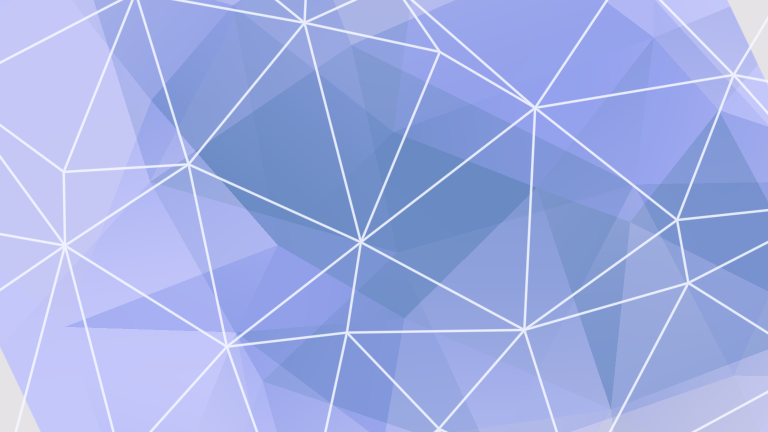
A WebGL 2 fragment shader for this background:

```glsl
#version 300 es
precision highp float;

uniform vec2 u_resolution;
out vec4 fragColor;

const vec3 DEEP = vec3(0.41, 0.54, 0.76);
const vec3 STEEL = vec3(0.59, 0.66, 0.85);
const vec3 PERIWINKLE = vec3(0.58, 0.63, 0.93);
const vec3 LILAC = vec3(0.79, 0.79, 0.89);
const vec3 LAVENDER = vec3(0.77, 0.78, 0.98);
const vec3 PAPER = vec3(0.90, 0.89, 0.90);
const vec3 LINE = vec3(0.96, 0.97, 1.0);

float hash(vec2 p, float seed) {
    return fract(sin(dot(p, vec2(127.1, 311.7)) + seed * 17.3) * 43758.5);
}

mat2 rotation(float angle) {
    float c = cos(angle), s = sin(angle);
    return mat2(c, s, -s, c);
}

// Jittered lattice point
vec2 vertex(vec2 id, float seed) {
    return id + 0.72 * (vec2(hash(id, seed), hash(id, seed + 1.0)) - 0.5);
}

float side(vec2 p, vec2 a, vec2 b) {
    vec2 ab = b - a, ap = p - a;
    return ab.x * ap.y - ab.y * ap.x;
}

bool inTriangle(vec2 p, vec2 a, vec2 b, vec2 c) {
    vec3 s = vec3(side(p, a, b), side(p, b, c), side(p, c, a));
    return all(greaterThanEqual(s, vec3(0.0))) || all(lessThanEqual(s, vec3(0.0)));
}

float segmentDistance(vec2 p, vec2 a, vec2 b) {
    vec2 ab = b - a, ap = p - a;
    return length(ap - ab * clamp(dot(ap, ab) / dot(ab, ab), 0.0, 1.0));
}

float blob(vec2 p, vec2 centre, float radius) {
    vec2 d = (p - centre) / radius;
    return exp(-dot(d, d));
}

// Broad light and dark regions
float toneField(vec2 p) {
    return 0.97 - 0.75 * blob(p, vec2(0.83, 0.53), 0.38)
                - 0.65 * blob(p, vec2(1.72, 0.45), 0.36)
                - 0.50 * blob(p, vec2(0.42, 0.83), 0.28)
                - 0.42 * blob(p, vec2(1.28, 0.60), 0.38)
                - 0.38 * blob(p, vec2(0.80, 0.08), 0.30);
}

// Violet regions against greyer ones
float violetField(vec2 p) {
    return 0.95 - 0.9 * blob(p, vec2(0.65, 1.08), 0.30)
                - 0.9 * blob(p, vec2(1.50, 0.12), 0.45);
}

vec3 shade(float tone, float violet) {
    vec3 middle = mix(STEEL, PERIWINKLE, violet);
    vec3 pale = mix(LILAC, LAVENDER, violet);
    vec3 color = mix(DEEP, middle, smoothstep(0.05, 0.5, tone));
    return mix(color, pale, smoothstep(0.5, 0.9, tone));
}

// Triangle faces, each with its own soft gradient
vec3 faces(vec2 p, float cell, float angle, float seed) {
    mat2 turn = rotation(angle);
    vec2 g = turn * p / cell, base = floor(g);
    vec2 centre = g, key = base;
    for (int j = -1; j <= 1; j++)
    for (int i = -1; i <= 1; i++) {
        vec2 id = base + vec2(i, j);
        vec2 a = vertex(id, seed), b = vertex(id + vec2(1, 0), seed);
        vec2 c = vertex(id + 1.0, seed), d = vertex(id + vec2(0, 1), seed);
        bool split = distance(a, c) < distance(b, d);
        vec2 e = split ? c : d, f = split ? a : b;
        if (inTriangle(g, a, b, e)) { centre = (a + b + e) / 3.0; key = id; }
        if (inTriangle(g, f, c, d)) { centre = (f + c + d) / 3.0; key = id + 0.5; }
    }
    vec2 middle = centre * turn * cell;
    float heading = 6.283 * hash(key, seed + 2.0);
    float slope = dot(g - centre, vec2(cos(heading), sin(heading)));
    float tone = toneField(middle) + 0.42 * (hash(key, seed + 3.0) - 0.5) + 0.22 * slope;
    float violet = violetField(middle) + 0.7 * (hash(key, seed + 4.0) - 0.5);
    return shade(tone, clamp(violet, 0.0, 1.0));
}

// Distance to the edges of a mesh
float wireDistance(vec2 p, float cell, float angle, float seed) {
    vec2 g = rotation(angle) * p / cell, base = floor(g);
    float nearest = 9.0;
    for (int j = -1; j <= 1; j++)
    for (int i = -1; i <= 1; i++) {
        vec2 id = base + vec2(i, j);
        vec2 a = vertex(id, seed), b = vertex(id + vec2(1, 0), seed);
        vec2 c = vertex(id + 1.0, seed), d = vertex(id + vec2(0, 1), seed);
        bool split = distance(a, c) < distance(b, d);
        float diagonal = segmentDistance(g, split ? a : b, split ? c : d);
        nearest = min(nearest, min(diagonal, min(segmentDistance(g, a, b), segmentDistance(g, a, d))));
    }
    return nearest * cell;
}

void main() {
    float pixel = 1.0 / u_resolution.y;
    vec2 p = gl_FragCoord.xy * pixel;

    // Two translucent meshes, four samples for smooth edges
    vec3 color = vec3(0.0);
    for (int k = 0; k < 4; k++) {
        vec2 q = p + (vec2(k & 1, k >> 1) - 0.5) * 0.5 * pixel;
        color += 0.25 * mix(faces(q, 0.38, 0.5, 3.0), faces(q, 0.52, -0.35, 11.0), 0.42);
    }

    // Bare opposite corners
    vec2 halfSize = 0.5 * u_resolution * pixel;
    float reach = abs(dot(p - halfSize, vec2(0.9, 0.43)));
    color = mix(color, PAPER, smoothstep(-pixel, pixel, reach - 0.93));

    // White network
    float wire = wireDistance(p, 0.34, 0.3, 7.0);
    color = mix(color, LINE, 0.88 * (1.0 - smoothstep(0.001, 0.0035 + 0.5 * pixel, wire)));
    fragColor = vec4(color, 1.0);
}
```
